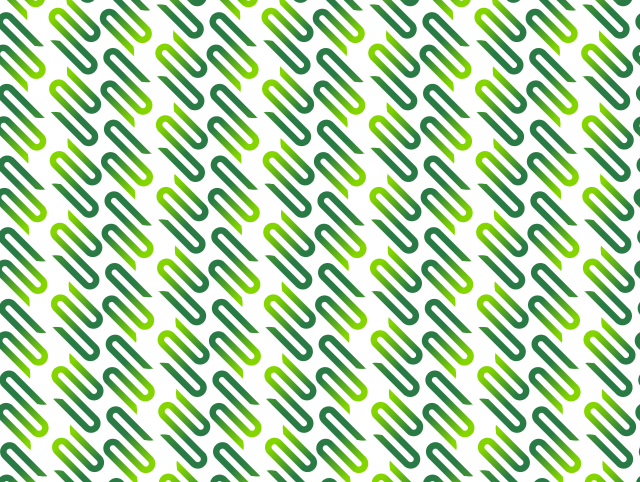
Write a WebGL 2 fragment shader that draws this pattern.

```glsl
#version 300 es
precision highp float;
// Diagonal ribbons folded three times, on a slightly sheared lattice.
// Each lattice cell holds one ribbon and its half-turned twin; both are
// hairpin distance fields shaded from lime to deep green along the fold.
uniform vec2 u_resolution;
out vec4 outColor;

const float RADIUS = 7.5;      // centre line of a bend
const float HALF_WIDTH = 3.9;  // of the ribbon

// U-shaped band, bent towards +x, with endless legs towards -x
float hairpin(vec2 q) {
  return abs(length(vec2(max(q.x, 0.0), q.y)) - RADIUS) - HALF_WIDTH;
}

// Slanted, softly curved leg end; across is measured from the outer edge
float tipCut(float along, float across) {
  float t = clamp(across / (2.0 * HALF_WIDTH), 0.0, 1.5);
  return (8.0 * pow(t, 1.4) - along) * 0.7;
}

// q.x runs along the legs, q.y across them, from the centre of the left bend
float ribbon(vec2 q) {
  float edge = 3.0 * RADIUS + HALF_WIDTH;
  float upper = max(hairpin(q - vec2(41.0, -2.0 * RADIUS)),
                    tipCut(q.x + 11.5, q.y + edge));
  float lower = max(hairpin(q - vec2(66.0, 2.0 * RADIUS)),
                    tipCut(q.x - 13.5, edge - q.y));
  float left = max(hairpin(vec2(-q.x, q.y)), q.x - 38.0);
  return min(left, min(upper, lower));
}

vec3 ribbonColor(vec2 q) {
  vec3 lime = vec3(0.52, 0.84, 0.0);
  vec3 deepGreen = vec3(0.16, 0.48, 0.27);
  float t = clamp((q.x + 4.0) / 46.0, 0.0, 1.0);
  // the last leg stays dark up to its tip
  if (q.y > 2.0 * RADIUS) t = mix(0.72, 1.0, clamp((q.x - 14.0) / 26.0, 0.0, 1.0));
  return mix(lime, deepGreen, t);
}

void main() {
  // Canvas is 768 units wide, y runs downwards from the top
  float unit = 768.0 / u_resolution.x;
  vec2 p = vec2(gl_FragCoord.x, u_resolution.y - gl_FragCoord.y) * unit;
  p -= vec2(327.3, 278.7);

  mat2 lattice = mat2(127.4, -43.0, 0.7, 86.0);
  mat2 toDiagonal = mat2(1.0, -1.0, 1.0, 1.0) * sqrt(0.5);
  vec2 cell = round(inverse(lattice) * p);

  // Nearest ribbon among the neighbouring cells
  float dist = 1e5;
  vec2 nearest = vec2(0.0);
  for (int j = -1; j <= 1; j++) {
    for (int i = -1; i <= 1; i++) {
      vec2 local = p - lattice * (cell + vec2(i, j));
      for (int twin = 0; twin < 2; twin++) {
        vec2 turned = twin == 0 ? local : vec2(101.1, 19.6) - local;
        vec2 q = toDiagonal * turned;
        float d = ribbon(q);
        if (d < dist) {
          dist = d;
          nearest = q;
        }
      }
    }
  }

  // Ribbon over the pale ground, with a one-pixel soft edge
  float coverage = clamp(0.5 - dist / unit, 0.0, 1.0);
  vec3 ground = vec3(0.995, 1.0, 0.995);
  outColor = vec4(mix(ground, ribbonColor(nearest), coverage), 1.0);
}
```
